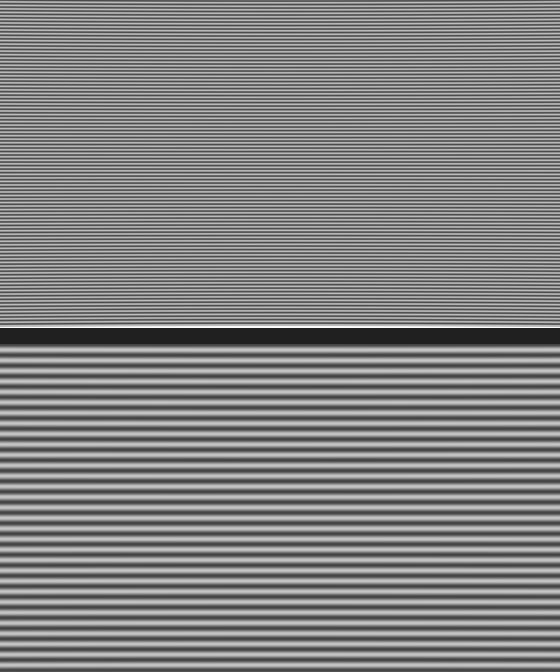
Top: the whole. Bottom: its middle third, enlarged.
This pattern is drawn by a Shadertoy shader. Its source:

```glsl
const float PI = 3.14159265;
const float LINE_COUNT = 93.7;
const float LINE_PHASE = 0.2;
const float BOW = 0.003;
const float MARGIN = 0.007;

const vec3 DARK_GREY = vec3(0.26);
const vec3 LIGHT_GREY = vec3(0.775);
const vec3 PAPER = vec3(0.99);

// Height after a slight bend that grows toward the corners
float bowedHeight(vec2 uv, float amount) {
    vec2 p = uv * 2.0 - 1.0;
    return uv.y - amount * p.x * p.x * p.y;
}

// Rounded stripe profile averaged over the width of one pixel
float stripe(float phase, float pixelWidth) {
    float halfAngle = PI * max(pixelWidth, 0.0001);
    float contrast = pixelWidth < 1.0 ? sin(halfAngle) / halfAngle : 0.0;
    return 0.5 + 0.5 * contrast * cos(2.0 * PI * phase);
}

void mainImage(out vec4 fragColor, in vec2 fragCoord) {
    vec2 uv = fragCoord / iResolution.xy;
    float pixel = 1.0 / iResolution.y;
    float height = bowedHeight(uv, BOW);

    // Horizontal lines, counted from the top
    float phase = (1.0 - height) * LINE_COUNT + LINE_PHASE;
    float light = stripe(phase, LINE_COUNT * pixel);
    vec3 color = mix(DARK_GREY, LIGHT_GREY, light);

    // Bare paper along the lower edge
    float printed = smoothstep(MARGIN - pixel, MARGIN + pixel, height);
    fragColor = vec4(mix(PAPER, color, printed), 1.0);
}
```
